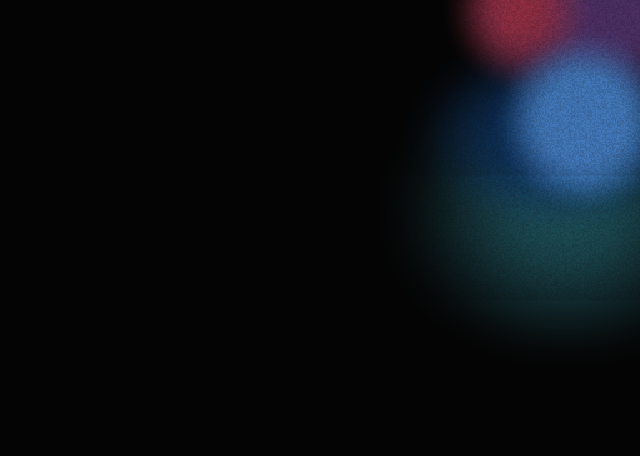
A Shadertoy shader for this background:

```glsl
// Soft red, violet, blue and teal glows with fine grain in the upper right of a near-black field.

// Lengths are fractions of the canvas height; the origin is at the lower left.
const float DESIGN_ASPECT = 1.4066;
const vec3 NIGHT  = vec3(0.016, 0.016, 0.017);
const vec3 TEAL   = vec3(0.115, 0.310, 0.345);
const vec3 NAVY   = vec3(0.050, 0.210, 0.430);
const vec3 VIOLET = vec3(0.340, 0.210, 0.450);
const vec3 RED    = vec3(0.650, 0.205, 0.300);
const vec3 BLUE   = vec3(0.295, 0.540, 0.835);

// Each glow: centre in xy, radii in zw.
const vec4 TEAL_GLOW   = vec4(1.245, 0.540, 0.430, 0.360);
const vec4 NAVY_GLOW   = vec4(1.225, 0.710, 0.350, 0.240);
const vec4 VIOLET_GLOW = vec4(1.320, 0.965, 0.320, 0.250);
const vec4 RED_GLOW    = vec4(1.140, 0.980, 0.175, 0.190);
const vec4 BLUE_GLOW   = vec4(1.285, 0.735, 0.205, 0.210);

// Faint horizontal seams where the overlay shade changes.
const float UPPER_SEAM = 0.615;
const float LOWER_SEAM = 0.341;
const float UPPER_SHADE = 0.91;
const float LOWER_SHADE = 0.88;

const float GRAIN_ROWS = 364.0;
const float GRAIN_STRENGTH = 0.20;

float hash(vec2 cell) {
    vec3 q = fract(vec3(cell.xyx) * 0.1031);
    q += dot(q, q.yzx + 33.33);
    return fract((q.x + q.y) * q.z);
}

// Elliptical falloff: 1 inside the core fraction, 0 at the rim.
float glow(vec2 p, vec4 ellipse, float core) {
    return 1.0 - smoothstep(core, 1.0, length((p - ellipse.xy) / ellipse.zw));
}

void mainImage(out vec4 fragColor, in vec2 fragCoord) {
    vec2 p = fragCoord / iResolution.xy * vec2(DESIGN_ASPECT, 1.0);
    float pixel = 1.0 / iResolution.y;

    // Glows, back to front
    vec3 color = NIGHT;
    color = mix(color, TEAL, glow(p, TEAL_GLOW, 0.10));
    color = mix(color, NAVY, glow(p, NAVY_GLOW, 0.20) * 0.85);
    color = mix(color, VIOLET, glow(p, VIOLET_GLOW, 0.25));
    color = mix(color, RED, glow(p, RED_GLOW, 0.15));
    color = mix(color, BLUE, glow(p, BLUE_GLOW, 0.38));

    // Overlay seams
    float aboveUpper = smoothstep(-pixel, pixel, p.y - UPPER_SEAM);
    float aboveLower = smoothstep(-pixel, pixel, p.y - LOWER_SEAM);
    float shade = mix(1.0, LOWER_SHADE, aboveLower) * mix(1.0, UPPER_SHADE, aboveUpper);

    // Fine grain, proportional to the light
    float grain = hash(floor(p * GRAIN_ROWS)) - 0.5;
    shade *= 1.0 + GRAIN_STRENGTH * grain * aboveLower;

    color = NIGHT + (color - NIGHT) * shade;
    fragColor = vec4(color, 1.0);
}
```
